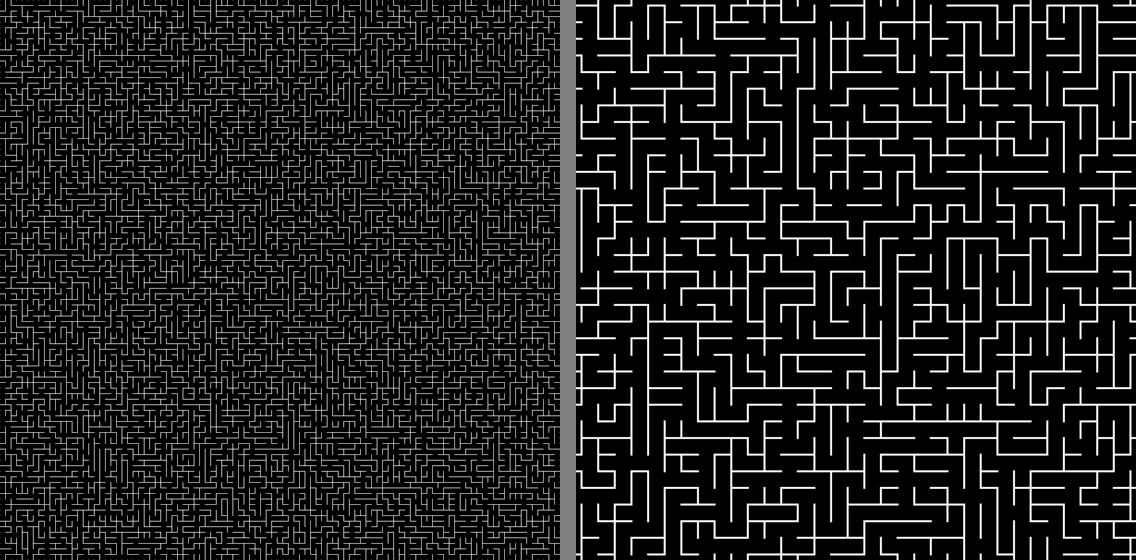
Left: the whole. Right: its middle third, enlarged.
Write a Shadertoy shader that draws this pattern.

```glsl
// A dense maze of thin pale walls on black, drawn on a square lattice.
// Every lattice node grows one wall towards a hashed neighbour; even nodes avoid
// doubled walls and closed boxes. Walls are shaded by exact box coverage.

const float CELLS = 101.0;              // lattice cells along the canvas height
const float PITCH = 1.0 / CELLS;        // node spacing, in canvas heights
const float WALL_WIDTH = 0.00117;       // wall thickness, in canvas heights
const float FILTER_PIXELS = 1.2;        // width of the smoothing box, in pixels
const uint SEED = 7919u;
const vec3 FLOOR_COLOR = vec3(0.0);
const vec3 WALL_COLOR = vec3(1.0);

// Integer hash of a lattice node
uint hashNode(ivec2 node) {
    uint h = uint(node.x) * 1597334677u ^ uint(node.y) * 3812015801u ^ SEED;
    h = (h ^ (h >> 16)) * 2146121005u;
    h = (h ^ (h >> 15)) * 2221713035u;
    return h ^ (h >> 16);
}

// Directions: 0 right, 1 up, 2 left, 3 down
ivec2 stepTo(int dir) {
    int s = dir < 2 ? 1 : -1;
    return (dir & 1) == 0 ? ivec2(s, 0) : ivec2(0, s);
}

int opposite(int dir) { return (dir + 2) & 3; }

int randomDir(ivec2 node) { return int(hashNode(node) >> 30); }

// True if an even node's wall would double another or may close a small box
bool isBlocked(ivec2 node, int dir) {
    int ahead = randomDir(node + stepTo(dir));
    if (ahead == opposite(dir)) return true;
    if (ahead == dir) return false;
    return randomDir(node + stepTo(ahead)) == opposite(ahead);
}

// Direction of the wall grown by a node; odd nodes choose freely
int wallDir(ivec2 node) {
    int first = randomDir(node);
    if (((node.x + node.y) & 1) != 0) return first;
    for (int i = 0; i < 4; i++) {
        int dir = (first + i) & 3;
        if (!isBlocked(node, dir)) return dir;
    }
    return first;
}

// Length of the wall arm leaving a node in one direction
float armLength(ivec2 node, int ownDir, int dir) {
    bool grown = ownDir == dir || wallDir(node + stepTo(dir)) == opposite(dir);
    return grown ? PITCH : 0.5 * WALL_WIDTH;
}

// Share of the smoothing box at p that lies inside [lo, hi], per axis
vec2 span(vec2 lo, vec2 hi, vec2 p, float box) {
    return max(min(hi, p + 0.5 * box) - max(lo, p - 0.5 * box), 0.0) / box;
}

void mainImage(out vec4 fragColor, in vec2 fragCoord) {
    vec2 uv = fragCoord / iResolution.y;
    float box = FILTER_PIXELS / iResolution.y;
    vec2 nearest = round(uv * CELLS);
    vec2 p = uv - nearest * PITCH;
    ivec2 node = ivec2(nearest);

    // Extents of the horizontal and vertical bars through the nearest node
    int own = wallDir(node);
    vec2 hi = vec2(armLength(node, own, 0), armLength(node, own, 1));
    vec2 lo = -vec2(armLength(node, own, 2), armLength(node, own, 3));

    // The canvas border stays open: no walls run along it
    ivec2 last = ivec2(round(iResolution.xy / iResolution.y * CELLS));
    vec2 halfWall = vec2(0.5 * WALL_WIDTH);
    if (node.x == 0 || node.x == last.x) { hi.y = halfWall.y; lo.y = -halfWall.y; }
    if (node.y == 0 || node.y == last.y) { hi.x = halfWall.x; lo.x = -halfWall.x; }

    // Union of both bars, counting their shared square once
    vec2 along = span(lo, hi, p, box);
    vec2 across = span(-halfWall, halfWall, p, box);
    float cover = along.x * across.y + along.y * across.x - across.x * across.y;

    fragColor = vec4(mix(FLOOR_COLOR, WALL_COLOR, clamp(cover, 0.0, 1.0)), 1.0);
}
```
